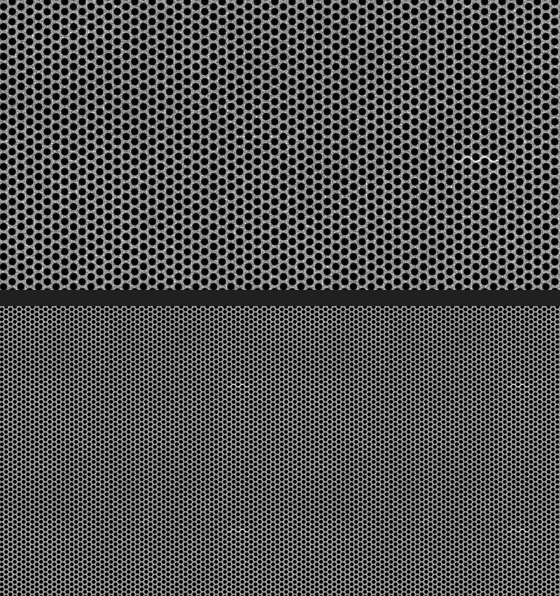
Top, the tile; bottom, the same tile 2 across and 2 down.
Give the GLSL for this pattern, as a WebGL 2 fragment shader.

```glsl
#version 300 es
precision highp float;
// Perforated steel sheet: two interleaved lattices of round black holes form
// a hexagonal grid. Wrapping gradient noise gives the metal its grain, glints
// and uneven light; one fine bright scratch winds between the holes.

uniform vec2 u_resolution;
out vec4 outColor;

const float TAU = 6.2831853;
const vec2 REPEATS = vec2(32.0, 29.0);       // column pairs across, holes down
const vec2 HOLE_OFFSET = vec2(0.70, 0.83);   // first hole, in repeats
const float HOLE_RADIUS = 0.367;             // in hole pitches
const float RADIUS_JITTER = 0.007;
const float CENTER_JITTER = 0.014;
const float RIM_SOFTNESS = 0.09;
const vec3 HOLE_COLOR = vec3(0.015);
const vec3 METAL_COLOR = vec3(0.59);
const vec2 GRAIN_CELLS = vec2(300.0, 156.0);
const vec2 GLINT_CELLS = vec2(230.0, 120.0);
const vec2 CLOUD_CELLS = vec2(7.0, 4.0);
const float GRAIN_AMOUNT = 0.29;
const float GLINT_AMOUNT = 0.22;
const float CLOUD_AMOUNT = 0.03;
const float LIGHT_AMOUNT = 0.008;
const vec2 SCRATCH_SPAN = vec2(0.795, 0.90);
const float SCRATCH_ROW = 13.08;
const float SCRATCH_WIDTH = 0.06;            // in hole pitches
const float SCRATCH_AMOUNT = 0.30;

// Two random values in 0..1 for a lattice point that wraps at period.
vec2 hash2(vec2 cell, vec2 period, uint seed) {
  uvec2 c = uvec2(mod(cell, period));
  uint h = c.x * 1597u + c.y * 51749u + seed * 9781u;
  h = (h ^ (h >> 15u)) * 739981u;
  h = (h ^ (h >> 13u)) * 668265u;
  h ^= h >> 16u;
  uint k = (h ^ (h >> 11u)) * 747797u;
  k ^= k >> 15u;
  return vec2(float(h & 65535u), float(k & 65535u)) / 65535.0;
}

float cornerSlope(vec2 cell, vec2 corner, vec2 f, vec2 period, uint seed) {
  float angle = TAU * hash2(cell + corner, period, seed).x;
  return dot(vec2(cos(angle), sin(angle)), f - corner);
}

// Gradient noise, about -0.7..0.7, repeating once over the canvas.
float gradientNoise(vec2 uv, vec2 period, uint seed) {
  vec2 p = uv * period;
  vec2 i = floor(p), f = p - i;
  vec2 w = f * f * f * (f * (f * 6.0 - 15.0) + 10.0);
  float a = cornerSlope(i, vec2(0, 0), f, period, seed);
  float b = cornerSlope(i, vec2(1, 0), f, period, seed);
  float c = cornerSlope(i, vec2(0, 1), f, period, seed);
  float d = cornerSlope(i, vec2(1, 1), f, period, seed);
  return mix(mix(a, b, w.x), mix(c, d, w.x), w.y);
}

// Signed distance to the nearest hole rim, in hole pitches.
float holeDistance(vec2 q, vec2 cellSize) {
  float nearest = 1.0;
  for (int k = 0; k < 2; k++) {
    vec2 p = q - HOLE_OFFSET + 0.5 + 0.5 * float(k);
    vec2 random = hash2(floor(p), REPEATS, uint(k) + 1u) - 0.5;
    vec2 center = CENTER_JITTER * 2.0 * random;
    float radius = HOLE_RADIUS + RADIUS_JITTER * (random.x + random.y);
    vec2 local = (fract(p) - 0.5) * cellSize - center;
    nearest = min(nearest, length(local) - radius);
  }
  return nearest;
}

// Brightness of the scratch that weaves along one row of bridges.
float scratch(vec2 uv, vec2 q, float pixel) {
  float path = SCRATCH_ROW + 0.25 * cos(TAU * (q.x - HOLE_OFFSET.x));
  float line = 1.0 - smoothstep(0.0, SCRATCH_WIDTH + pixel, abs(q.y - path));
  float ends = smoothstep(SCRATCH_SPAN.x, SCRATCH_SPAN.x + 0.03, uv.x)
             * (1.0 - smoothstep(SCRATCH_SPAN.y - 0.02, SCRATCH_SPAN.y, uv.x));
  return line * ends;
}

void main() {
  vec2 uv = gl_FragCoord.xy / u_resolution;
  vec2 q = uv * REPEATS;
  float aspect = u_resolution.x / u_resolution.y;
  vec2 cellSize = vec2(aspect * REPEATS.y / REPEATS.x, 1.0);
  float pixel = REPEATS.y / u_resolution.y;

  // Holes with soft rims
  float softness = max(RIM_SOFTNESS, 0.7 * pixel);
  float metalCover = smoothstep(-softness, softness, holeDistance(q, cellSize));

  // Grain, glints and slow changes of light over the sheet
  float grain = gradientNoise(uv, GRAIN_CELLS, 11u);
  float glint = smoothstep(0.22, 0.6, gradientNoise(uv, GLINT_CELLS, 23u));
  float cloud = gradientNoise(uv, CLOUD_CELLS, 37u);
  float light = cos(TAU * (uv.y - 0.22)) + cos(TAU * uv.x);
  float shade = GRAIN_AMOUNT * grain + GLINT_AMOUNT * glint
              + CLOUD_AMOUNT * cloud + LIGHT_AMOUNT * light
              + SCRATCH_AMOUNT * scratch(uv, q, pixel);

  vec3 metal = clamp(METAL_COLOR + shade, 0.0, 1.0);
  outColor = vec4(mix(HOLE_COLOR, metal, metalCover), 1.0);
}
```
